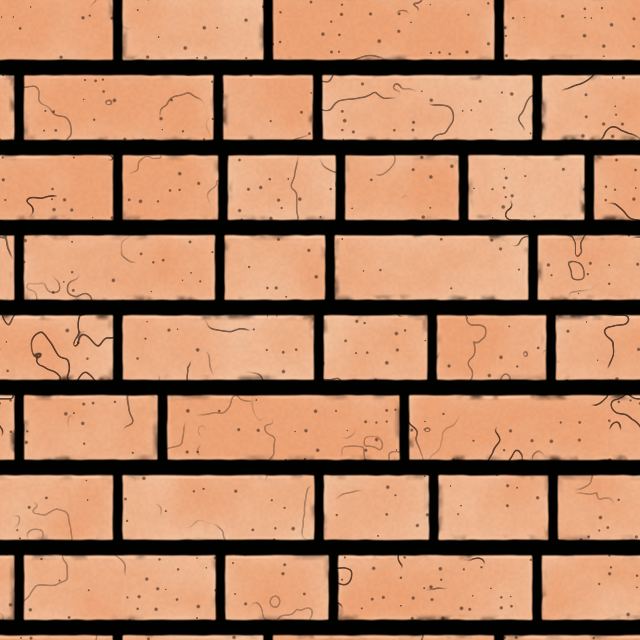
Reproduce this texture procedurally as a three.js fragment shader.

```glsl
varying vec2 vUv;

const float ROWS = 8.0;
const float ROW_SHIFT = 0.0195;
const vec2 HALF_GAP = vec2(0.0070, 0.0116);
const vec3 MORTAR = vec3(0.005, 0.003, 0.0);
const vec3 CLAY = vec3(0.92, 0.635, 0.46);
const vec3 PALE_CLAY = vec3(0.935, 0.735, 0.595);
const vec3 HIGHLIGHT = vec3(0.99, 0.84, 0.72);
const vec3 SOOT = vec3(0.20, 0.12, 0.08);

float hash(vec2 p) {
  vec3 q = fract(vec3(p.xyx) * 0.1031);
  q += dot(q, q.yzx + 33.33);
  return fract((q.x + q.y) * q.z);
}

float noise(vec2 p) {
  vec2 i = floor(p);
  vec2 f = fract(p);
  f = f * f * (3.0 - 2.0 * f);
  float low = mix(hash(i), hash(i + vec2(1.0, 0.0)), f.x);
  float high = mix(hash(i + vec2(0.0, 1.0)), hash(i + 1.0), f.x);
  return mix(low, high, f.y);
}

float fbm(vec2 p) {
  float sum = 0.0;
  float amp = 0.57;
  for (int i = 0; i < 3; i++) {
    sum += amp * noise(p);
    p = p * 2.1 + 17.3;
    amp *= 0.5;
  }
  return sum;
}

float roundBox(vec2 p, vec2 halfSize, float radius) {
  vec2 q = abs(p) - halfSize + radius;
  return length(max(q, 0.0)) + min(max(q.x, q.y), 0.0) - radius;
}

// Most courses hold four bricks, a few hold three or five
float bricksInRow(float row) {
  return 4.0 - step(abs(mod(row, 5.0) - 2.0), 0.1) + step(abs(row - 5.0), 0.1);
}

// Joint position along a course, alternating long and short bricks
float jointAt(float row, float i, float count) {
  float flip = mix(1.0, -1.0, mod(row, 2.0) * step(2.5, i));
  float swing = mix(-0.08, 0.23 * flip, mod(i, 2.0));
  float shift = abs(count - 4.0) < 0.1 ? swing : -0.25;
  shift += 0.16 * (hash(vec2(i, row) + 3.0) - 0.5);
  return (i + shift * step(0.5, i)) / count;
}

// Thin broken line along a contour of the noise
float crack(vec2 p, float width) {
  float e = 0.0015;
  float f = fbm(p * 13.0);
  vec2 slope = vec2(fbm((p + vec2(e, 0.0)) * 13.0), fbm((p + vec2(0.0, e)) * 13.0)) - f;
  float d = abs(f - 0.5) / max(length(slope / e), 1.5);
  float broken = smoothstep(0.52, 0.68, noise(p * 15.0 + 40.0));
  return (1.0 - smoothstep(0.2 * width, width, d)) * broken;
}

// Sparse round pits, one at most in each cell
float specks(vec2 p, float cells, float chance) {
  vec2 cell = floor(p * cells);
  vec2 center = 0.3 + 0.4 * vec2(hash(cell + 11.0), hash(cell + 29.0));
  float radius = mix(0.08, 0.2, hash(cell + 47.0));
  float d = length(fract(p * cells) - center);
  return (1.0 - smoothstep(0.4 * radius, 1.4 * radius, d)) * step(hash(cell), chance);
}

vec3 brickColor(vec2 p, float inside, float topDepth, vec2 id) {
  vec2 q = p + 5.0 + 15.0 * vec2(hash(id + 5.0), hash(id + 71.0));
  // Cloudy clay with a tone for each brick
  float tone = hash(id + 19.0) * 0.75 - 0.1;
  float cloud = fbm(q * 11.0) - 0.5;
  float rim = 0.22 * (1.0 - smoothstep(0.0, 0.03, inside));
  vec3 color = mix(CLAY, PALE_CLAY, clamp(tone + 1.3 * cloud + rim, 0.0, 1.0));
  color *= 1.0 + 0.035 * (noise(q * 230.0) - 0.5);

  // Bright worn rim, strongest along the top
  float line = 1.0 - smoothstep(0.0, 0.003, abs(inside - 0.004));
  float topEdge = 1.0 - smoothstep(0.004, 0.009, topDepth);
  color = mix(color, HIGHLIGHT, line * (0.25 + 0.45 * topEdge) * noise(q * 24.0));

  // Cracks, pits and sooty edges
  float worn = mix(0.3, 0.8, hash(id + 37.0));
  color = mix(color, SOOT, crack(q, 0.0021) * worn);
  color = mix(color, SOOT, specks(q, 65.0, 0.13) * 0.6);
  float patches = smoothstep(0.52, 0.85, fbm(q * 32.0));
  float grime = (1.0 - smoothstep(0.001, 0.011, inside)) * patches;
  return mix(color, SOOT, grime * worn);
}

void main() {
  float y = (vUv.y - ROW_SHIFT) * ROWS;
  float row = mod(floor(y), ROWS);
  float count = bricksInRow(row);
  float x = fract(vUv.x - mix(0.03, 0.184, mod(row, 2.0)));

  // Find the joints on either side
  float left = 0.0;
  float right = 1.0;
  float index = 0.0;
  for (int i = 1; i < 5; i++) {
    float k = float(i);
    if (k >= count) break;
    float joint = jointAt(row, k, count);
    if (joint <= x) { left = joint; index = k; }
    else right = min(right, joint);
  }

  vec2 halfSize = 0.5 * vec2(right - left, 1.0 / ROWS) - HALF_GAP;
  vec2 p = vec2(x - 0.5 * (left + right), (fract(y) - 0.5) / ROWS);
  vec2 id = vec2(index, row);
  float wobble = 0.0012 * (noise(p * 60.0 + id * 13.0 + 50.0) - 0.5);
  float d = roundBox(p, halfSize, 0.003) + wobble;
  vec3 color = brickColor(p, -d, halfSize.y - p.y, id);
  float cover = 1.0 - smoothstep(-0.0026, 0.0016, d);
  gl_FragColor = vec4(mix(MORTAR, color, cover), 1.0);
}
```
